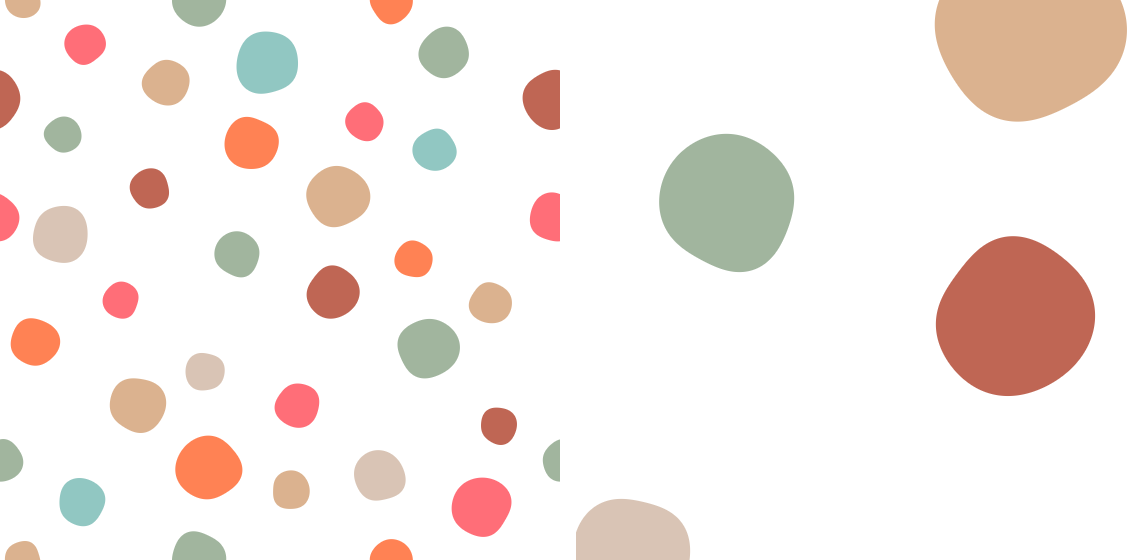
Left: the whole. Right: its middle third, enlarged.
Write a WebGL 2 fragment shader that draws this pattern.

```glsl
#version 300 es
precision highp float;
// Loose, hand-cut dots in seven soft colours on white, tiling on all sides.
// Dots sit on a jittered, wrapping near-hexagonal lattice; each outline is a
// circle bent by a few low harmonics, kept weak enough to stay convex.

#define COUNT 33          // dots per tile
#define LATTICE_STEP 6    // column step of the wrapping lattice
#define COLOR_STEP 10     // coprime to COUNT: keeps equal colours apart
#define SIZE_STEP 8       // coprime to COUNT: spreads sizes over colours
#define SIZE_SHIFT 2      // rotates which dots are the large ones
#define JITTER 0.041      // largest shift of a dot
#define RADIUS_MIN 0.0322
#define RADIUS_MAX 0.0572
#define SIZE_BIAS 1.5     // above 1 favours small dots
#define WOBBLE 0.85       // strength of the outline bending
#define SEAM_SNAP 0.9     // radii within which a dot is drawn onto a seam
#define SEED 7u

uniform vec2 u_resolution;
out vec4 fragColor;

const float TAU = 6.2831853;
const vec3 PAPER = vec3(1.0);
const vec3 INKS[7] = vec3[7](
    vec3(0.86, 0.70, 0.56),   // tan
    vec3(0.63, 0.71, 0.62),   // sage
    vec3(1.00, 0.43, 0.47),   // pink
    vec3(1.00, 0.51, 0.33),   // orange
    vec3(0.75, 0.40, 0.33),   // brick
    vec3(0.57, 0.78, 0.76),   // teal
    vec3(0.85, 0.77, 0.71));  // beige
// Running total of dots per ink
const int INK_END[7] = int[7](6, 12, 18, 23, 27, 30, 33);

// Integer hash to [0, 1), one independent value per dot and channel
float hash(int dot_id, int channel) {
    uint h = uint(dot_id) * 747796405u + uint(channel) * 2891336453u + SEED;
    h = ((h >> ((h >> 28u) + 4u)) ^ h) * 277803737u;
    h = (h ^ (h >> 15u)) * 2246822519u;
    h ^= h >> 13u;
    return float(h >> 8u) / 16777216.0;
}

vec3 inkOf(int id) {
    int rank = (id * COLOR_STEP) % COUNT;
    int ink = 0;
    while (ink < 6 && rank >= INK_END[ink]) ink++;
    return INKS[ink];
}

float radiusOf(int id) {
    float rank = float((id * SIZE_STEP + SIZE_SHIFT) % COUNT) / float(COUNT - 1);
    return mix(RADIUS_MIN, RADIUS_MAX, pow(rank, SIZE_BIAS));
}

// Along one axis: a dot either straddles the seam well or stays clear of it
float avoidGrazing(float position, float radius) {
    float seam = round(position);
    float shift = position - seam;
    float gap = abs(shift) / radius;
    gap = gap < SEAM_SNAP ? 0.35 * gap : max(gap, 1.25);
    return seam + sign(shift) * gap * radius;
}

vec2 centerOf(int id, float radius) {
    vec2 site = vec2(id, (id * LATTICE_STEP) % COUNT) / float(COUNT);
    float angle = TAU * hash(id, 0);
    site += JITTER * sqrt(hash(id, 1)) * vec2(cos(angle), sin(angle));
    return vec2(avoidGrazing(site.x, radius), avoidGrazing(site.y, radius));
}

// Relative outline radius: oval, triangular, square and five-sided bends
float outline(int id, float angle) {
    vec4 order = vec4(2.0, 3.0, 4.0, 5.0);
    vec4 amount = vec4(0.030, 0.028, 0.024, 0.009);
    vec4 phase = TAU * vec4(hash(id, 2), hash(id, 3), hash(id, 4), hash(id, 5));
    return 1.0 + WOBBLE * dot(amount, cos(order * angle + phase));
}

void main() {
    vec2 uv = gl_FragCoord.xy / u_resolution;
    float pixel = 1.0 / min(u_resolution.x, u_resolution.y);
    vec3 color = PAPER;

    for (int id = 0; id < COUNT; id++) {
        float radius = radiusOf(id);
        vec2 offset = uv - centerOf(id, radius);
        offset -= round(offset);               // nearest wrapped copy
        float reach = length(offset);
        if (reach > 1.3 * radius + pixel) continue;

        float edge = reach - radius * outline(id, atan(offset.y, offset.x));
        float cover = clamp(0.5 - edge / pixel, 0.0, 1.0);
        color = mix(color, inkOf(id), cover);
    }
    fragColor = vec4(color, 1.0);
}
```
